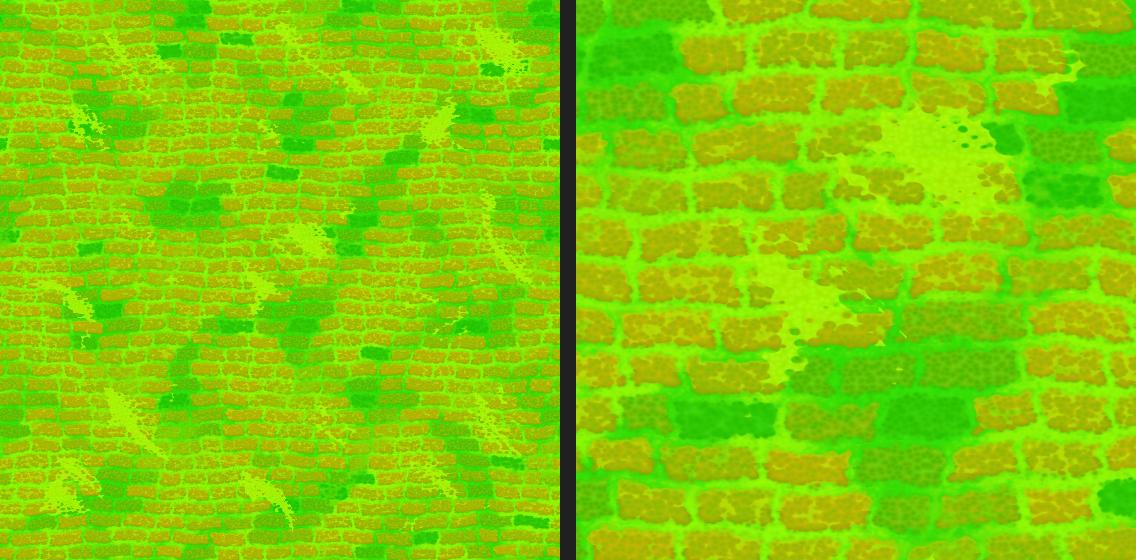
Left, the full canvas; right, a detail of the centre.
Write a WebGL 2 fragment shader that draws this texture.

```glsl
#version 300 es
precision highp float;
// Weathered brick wall: 37 uneven courses, lime mortar, green damp and pale plaster.
uniform vec2 u_resolution;
out vec4 fragColor;

const float TAU = 6.2831853;
const float COURSES = 37.0;

float hash(vec2 p) {
  vec3 q = fract(p.xyx * 0.1031);
  q += dot(q, q.yzx + 33.33);
  return fract((q.x + q.y) * q.z);
}

// Distance to the nearest scattered point, tiling over the canvas.
float cellular(vec2 uv, vec2 cells) {
  vec2 p = uv * cells, base = floor(p);
  float nearest = 2.0;
  for (int y = -1; y <= 1; y++)
    for (int x = -1; x <= 1; x++) {
      vec2 cell = base + vec2(x, y), id = mod(cell, cells);
      vec2 point = cell + vec2(hash(id), hash(id + 71.3));
      nearest = min(nearest, length(point - p));
    }
  return nearest;
}

// Warped, layered sines: a smooth tiling field centred on 0.5.
float drift(vec2 uv, float seed) {
  vec2 p = uv * TAU;
  float sum = 0.0, amp = 0.6, freq = 3.0;
  for (int k = 0; k < 5; k++) {
    p += 0.8 / freq * sin(p.yx * freq + seed * vec2(1.0, 2.3) + float(k));
    sum += amp * sin(p.x * freq + seed) * sin(p.y * freq + seed * 1.7);
    amp *= 0.6;
    freq = freq * 2.0 - 1.0;
  }
  return 0.5 + 0.5 * sum;
}

// Uneven vertical joint number i of a course holding count bricks.
float joint(float i, float count, float row) {
  return i + 0.42 * hash(vec2(mod(i, count), row + 5.0));
}

float roundedBox(vec2 p, vec2 halfSize, float radius) {
  vec2 q = abs(p) - halfSize + radius;
  return length(max(q, 0.0)) + min(max(q.x, q.y), 0.0) - radius;
}

void main() {
  vec2 uv = gl_FragCoord.xy / u_resolution;
  float pixel = COURSES / min(u_resolution.x, u_resolution.y);
  float chips = cellular(uv, vec2(95.0, 150.0)) - 0.42;
  float grit = cellular(uv, vec2(230.0, 290.0)) - 0.42;

  // Wavy courses, each with its own brick count and stagger
  float y = uv.y * COURSES + 0.13 * sin(TAU * (3.0 * uv.x + 2.0 * uv.y))
          + 0.06 * sin(TAU * (13.0 * uv.x - 5.0 * uv.y));
  float row = mod(floor(y), COURSES);
  float count = 16.0 + floor(6.0 * hash(vec2(row, 3.0)));
  float shift = hash(vec2(row, 9.0)) + 0.5 * mod(row, 2.0);
  float x = uv.x * count + shift + 0.03 * sin(TAU * (37.0 * uv.y + 4.0 * uv.x));
  float i = floor(x);
  i -= step(x, joint(i, count, row));
  float left = joint(i, count, row), right = joint(i + 1.0, count, row);
  float middle = 0.5 * (left + right);
  vec2 id = vec2(mod(i, count), row);
  float chance = hash(id + 17.0), shade = hash(id + 43.0);

  // Brick outline, in units of the course height
  vec2 p = vec2((x - middle) * COURSES / count, fract(y) - 0.5);
  p.y += p.x * 0.07 * (hash(id + 61.0) - 0.5);
  vec2 halfSize = vec2(0.5 * (right - left) * COURSES / count - 0.11,
                       0.41 - 0.07 * hash(id + 29.0));
  float rough = 0.17 * chips + 0.10 * grit;
  float d = roundedBox(p, halfSize, 0.13) + rough;
  float soft = max(0.05, pixel);
  float face = 1.0 - smoothstep(-soft, soft, d);

  // Damp spreads smoothly, but soaks whole bricks unevenly
  float damp = drift(uv, 1.4);
  vec2 centre = vec2(fract((middle - shift) / count), (row + 0.5) / COURSES);
  float soak = drift(centre, 1.4) + 0.35 * (chance - 0.5);

  // Mortar, with green shade hugging the bricks
  float light = smoothstep(0.78, 0.32, damp + 0.3 * grit);
  vec3 mortar = mix(vec3(0.20, 0.87, 0.02), vec3(0.56, 0.96, 0.02), light);
  float shadow = smoothstep(0.13, 0.0, d) * (0.3 + 0.5 * smoothstep(0.3, 0.7, damp));
  shadow *= 0.65 + 0.35 * step(p.y, 0.0);
  mortar = mix(mortar, vec3(0.20, 0.80, 0.02), shadow);

  // Brick faces, from olive to ochre, chipped and lightly bevelled
  float tone = 0.62 + 0.5 * (shade - 0.5) + 0.6 * grit + 0.5 * chips;
  vec3 brick = mix(vec3(0.52, 0.75, 0.01), vec3(0.74, 0.70, 0.01), clamp(tone, 0.0, 1.0));
  float bevel = smoothstep(-0.16, 0.0, d);
  brick += vec3(0.03, 0.08, 0.0) * bevel * sign(p.y);
  float flakes = smoothstep(0.12, 0.4, chips + 0.5 * grit + 0.5 * (drift(uv, 7.1) - 0.5));
  brick = mix(brick, vec3(0.68, 0.89, 0.02), 0.75 * flakes);
  float wet = smoothstep(0.5, 0.82, soak + 0.2 * chips);
  brick = mix(brick, vec3(0.30, 0.76, 0.01) + 0.08 * grit, 0.85 * wet);

  // Lost bricks leave deep green hollows
  float hollow = max(step(0.972, shade), smoothstep(0.86, 0.92, soak));
  brick = mix(brick, vec3(0.13, 0.79, 0.01) + 0.06 * chips, 0.9 * hollow);
  vec3 color = mix(mortar, brick, face);

  // Smeared mortar and plaster hide parts of the wall
  float smear = smoothstep(0.66, 0.86, drift(uv, 4.6) + 0.35 * chips);
  color = mix(color, vec3(0.52, 0.88, 0.02), 0.45 * smear);
  float plaster = smoothstep(0.83, 0.88, drift(uv, 9.2) + 0.25 * chips);
  color = mix(color, vec3(0.66, 0.96, 0.02) - 0.12 * grit, 0.9 * plaster);

  fragColor = vec4(clamp(color + vec3(0.06, 0.04, 0.0) * grit, 0.0, 1.0), 1.0);
}
```
